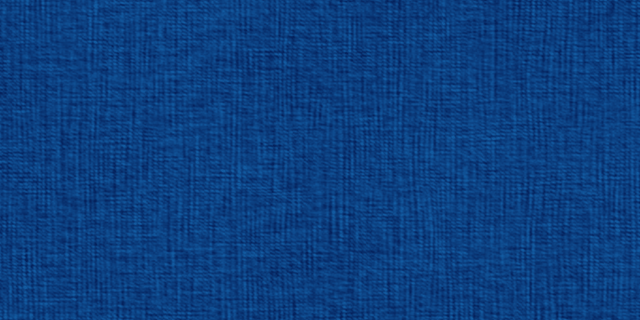
Give the GLSL for this texture, as a WebGL 1 fragment shader.

```glsl
precision highp float;
// Blue woven cloth: irregular crossed threads, short stitches and faint creases.

uniform vec2 u_resolution;

#define COLUMNS 60.0       // upright threads per canvas height
#define ROWS 82.0          // level threads per canvas height
#define SLANT 0.4          // tilt of each stitch, in rows per column
#define WOBBLE 1.3         // drift of the threads, in thread widths
#define CONTRAST 1.2
#define MIDTONE 0.53
#define SHADE vec3(0.03, 0.18, 0.42)
#define LIGHT vec3(0.06, 0.31, 0.575)

const float TAU = 6.28318;

float hash(vec2 p) {
  return fract(sin(dot(p, vec2(127.1, 311.7))) * 43758.5453);
}

// Smooth value noise centred on zero, from -0.5 to 0.5.
float noise(vec2 p) {
  vec2 cell = floor(p);
  vec2 f = fract(p);
  f = f * f * (3.0 - 2.0 * f);
  float low = mix(hash(cell), hash(cell + vec2(1.0, 0.0)), f.x);
  float high = mix(hash(cell + vec2(0.0, 1.0)), hash(cell + vec2(1.0, 1.0)), f.x);
  return mix(low, high, f.y) - 0.5;
}

float clouds(vec2 p) {
  float sum = 0.0;
  float gain = 0.6;
  for (int i = 0; i < 3; i++) {
    sum += gain * noise(p);
    p = p * 2.1 + 17.3;
    gain *= 0.6;
  }
  return sum;
}

// Crossed threads whose strength varies from patch to patch.
float weave(vec2 p) {
  float column = p.x * COLUMNS + WOBBLE * noise(p * vec2(12.0, 4.0));
  float row = p.y * ROWS + WOBBLE * noise(p * vec2(5.0, 14.0) + 40.0);
  float across = fract(column);
  float upright = -cos(TAU * column) * (0.6 + 1.2 * noise(p * vec2(24.0, 10.0) + 70.0));
  float stitch = sin(TAU * (row + SLANT * (across - 0.5)));
  stitch *= mix(0.3, 1.0, sin(0.5 * TAU * across));
  stitch *= 0.6 + 1.2 * noise(p * vec2(14.0, 24.0) + 90.0);
  return 0.23 * upright + 0.27 * stitch;
}

// Uneven thickness of single threads, each set off against its neighbour.
float threadTone(vec2 p) {
  vec2 upright = vec2(p.x * COLUMNS * 2.0, p.y * 11.0) + 11.0;
  vec2 level = vec2(p.x * 13.0, p.y * ROWS * 1.7) + 23.0;
  float columns = noise(upright) - 0.8 * noise(upright + vec2(1.0, 0.0));
  float rows = noise(level) - 0.8 * noise(level + vec2(0.0, 1.0));
  return 0.4 * columns + 0.32 * rows;
}

// Short, slightly tilted fibres over a fine grain.
float fibres(vec2 p) {
  float strokes = noise(vec2(p.x * 60.0, p.y * 155.0 + p.x * 35.0) + 31.0);
  float grain = noise(p * vec2(170.0, 200.0) + 53.0);
  return 0.6 * strokes + 0.4 * grain;
}

// Soft folds rising to the right, lit from above.
float creases(vec2 p) {
  vec2 q = vec2(p.x * 3.0 + p.y * 2.0, (p.y - 0.45 * p.x) * 20.0);
  q.y += 1.5 * noise(p * 6.0);
  float slope = noise(q) - noise(q + vec2(0.0, 0.35));
  return slope * smoothstep(-0.1, 0.35, noise(p * 3.0 + 61.0));
}

void main() {
  vec2 p = gl_FragCoord.xy / u_resolution.y;
  float relief = weave(p) + threadTone(p) + fibres(p);
  relief += 0.2 * clouds(p * vec2(3.0, 4.0)) + 0.4 * creases(p);
  float tone = clamp(MIDTONE + CONTRAST * relief, -0.35, 1.35);
  gl_FragColor = vec4(mix(SHADE, LIGHT, tone), 1.0);
}
```
